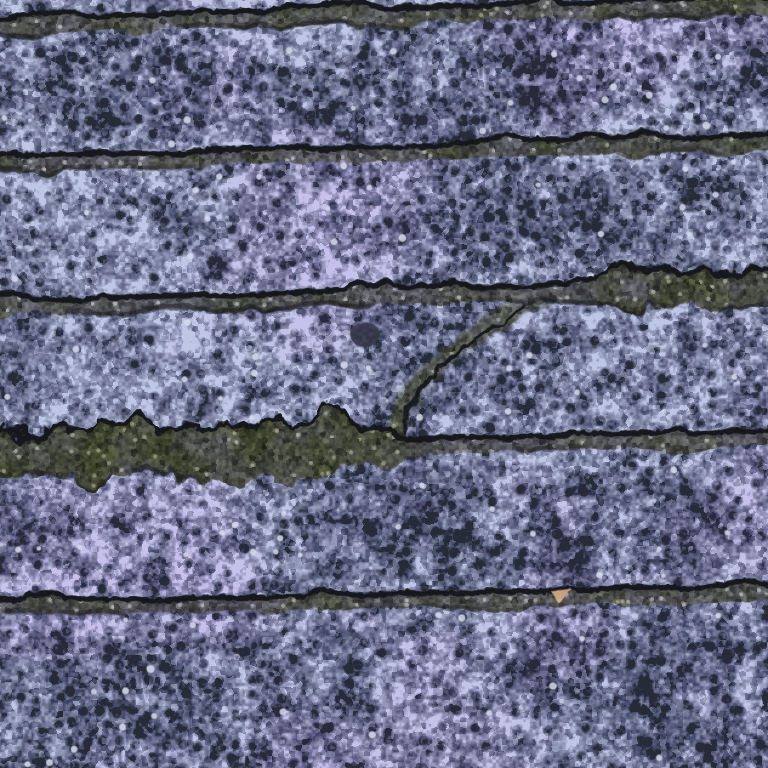
Reproduce this texture procedurally as a WebGL 2 fragment shader.

```glsl
#version 300 es
precision highp float;
// Weathered blue-grey concrete slats with ragged mossy joints and one diagonal crack.
uniform vec2 u_resolution;
out vec4 outColor;

const int JOINTS = 5;
const float FIRST_JOINT = 0.034;   // distance of the first joint below the top edge
const float JOINT_STEP = 0.175;    // spacing, growing by STEP_GROWTH toward the viewer
const float STEP_GROWTH = 0.0035;
const float JOINT_HALF = 0.0105;
const float SHADOW_HALF = 0.0032;
const float GRAIN_SCALE = 135.0;
const vec2 CRACK_START = vec2(0.520, 0.430);
const vec2 CRACK_SPAN = vec2(0.170, 0.178);
const vec2 PEBBLE_POS = vec2(0.475, 0.564);
const vec2 CHIP_POS = vec2(0.734, 0.228);

const vec3 PIT = vec3(0.15, 0.17, 0.22);
const vec3 STONE_DARK = vec3(0.29, 0.32, 0.44);
const vec3 STONE_MID = vec3(0.44, 0.46, 0.58);
const vec3 STONE_LIGHT = vec3(0.57, 0.60, 0.72);
const vec3 STONE_PALE = vec3(0.75, 0.78, 0.90);
const vec3 MORTAR = vec3(0.34, 0.34, 0.37);
const vec3 MOSS = vec3(0.24, 0.26, 0.17);
const vec3 SHADOW = vec3(0.07, 0.08, 0.10);
const vec3 CHIP = vec3(0.86, 0.70, 0.55);

vec2 hash2(vec2 p) {
  vec3 q = fract(p.xyx * vec3(0.1031, 0.1030, 0.0973));
  q += dot(q, q.yzx + 33.33);
  return fract((q.xx + q.yz) * q.zy);
}

float noise(vec2 p) {
  vec2 i = floor(p), f = fract(p);
  f = f * f * (3.0 - 2.0 * f);
  float low = mix(hash2(i).x, hash2(i + vec2(1, 0)).x, f.x);
  float high = mix(hash2(i + vec2(0, 1)).x, hash2(i + vec2(1, 1)).x, f.x);
  return mix(low, high, f.y);
}

float layered(vec2 p) {
  float sum = 0.0, amp = 0.5;
  for (int i = 0; i < 4; i++) {
    sum += amp * noise(p);
    p = mat2(1.6, 1.2, -1.2, 1.6) * p + 7.3;
    amp *= 0.5;
  }
  return sum / 0.9375;
}

// Nearest cell: x is the distance to its centre, y its random value.
vec2 cells(vec2 p) {
  vec2 base = floor(p), best = vec2(9.0, 0.0);
  for (int y = -1; y <= 1; y++)
    for (int x = -1; x <= 1; x++) {
      vec2 id = base + vec2(x, y);
      float d = length(id + 0.15 + 0.7 * hash2(id) - p);
      if (d < best.x) best = vec2(d, hash2(id + 57.0).y);
    }
  return best;
}

float below(float edge, float d, float soft) {
  return 1.0 - smoothstep(edge - soft, edge + soft, d);
}

vec3 stoneRamp(float v) {
  vec3 c = mix(PIT, STONE_DARK, smoothstep(0.02, 0.26, v));
  c = mix(c, STONE_MID, smoothstep(0.22, 0.48, v));
  c = mix(c, STONE_LIGHT, smoothstep(0.44, 0.67, v));
  return mix(c, STONE_PALE, smoothstep(0.64, 0.90, v));
}

void main() {
  vec2 p = gl_FragCoord.xy / u_resolution;
  float px = 1.0 / min(u_resolution.x, u_resolution.y);
  float soft = max(px, 0.0014);
  float rough = layered(p * 38.0) - 0.5;
  float broad = layered(p * 7.0 + 3.0);
  vec2 grain = cells(p * GRAIN_SCALE);
  float fine = noise(p * 230.0);

  // Joints: nearest signed gap, shadow under the upper slat, extra moss where wide
  float gap = 1.0, shadow = 0.0, mossy = 0.0;
  for (int i = 0; i < JOINTS; i++) {
    float k = float(i);
    float line = 1.0 - FIRST_JOINT - k * (JOINT_STEP + STEP_GROWTH * k) + (0.03 - 0.003 * k) * p.x;
    float d = p.y - line + 0.004 * (noise(vec2(p.x * 9.0, k * 5.0)) - 0.5);
    float wide = i == 3 ? below(0.515, p.x, 0.025) : i == 2 ? smoothstep(0.62, 0.82, p.x) * 0.55 : 0.0;
    float chips = max(0.0, layered(vec2(p.x * 17.0, k * 9.0 + sign(d) * 3.0)) - 0.50);
    float halfWidth = JOINT_HALF + wide * 0.017 + chips * (0.035 + 0.06 * wide);
    float s = abs(d) - halfWidth - rough * (0.010 + 0.025 * wide);
    gap = min(gap, s);
    float lip = below(SHADOW_HALF * (0.6 + fine), abs(s + 0.002), soft);
    shadow = max(shadow, lip * (d > 0.0 ? 0.95 : 0.55 * smoothstep(0.42, 0.58, broad)));
    mossy = max(mossy, wide * below(0.0, s, 0.006));
  }

  // Crack: curved break between two joints with a mossy, crumbled border
  float t = (p.y - CRACK_START.y) / CRACK_SPAN.y;
  float path = CRACK_START.x + CRACK_SPAN.x * pow(clamp(t, 0.0, 1.0), 1.8);
  float across = (p.x - path) * mix(1.0, 0.65, clamp(t, 0.0, 1.0)) + rough * 0.025;
  float along = smoothstep(-0.05, 0.05, t) * below(1.0, t, 0.05);
  float crumble = along * below(0.016 + 0.03 * (broad - 0.4), abs(across + 0.004), 0.007);
  float crack = along * below(0.0028 + 0.004 * rough, abs(across - 0.004), soft);
  mossy = max(mossy, crumble);

  // Stone: cellular grains over layered mottling, paler along worn edges
  float v = 0.50 + 0.42 * (grain.y - 0.5) + 0.45 * (fine - 0.5)
          + 0.75 * rough + 0.60 * (broad - 0.5) + 0.35 * (noise(p * 75.0) - 0.5);
  v += 0.10 * below(0.025, gap, 0.02) - 0.09 * smoothstep(0.35, 0.75, length(p - 0.5));
  vec2 pit = cells(p * 48.0 + 11.0);
  v -= 0.38 * step(0.62, pit.y) * below(0.20 + 0.18 * fine, pit.x, 0.10);
  vec3 color = stoneRamp(v);
  color *= mix(vec3(1.0), vec3(1.04, 0.97, 1.03), smoothstep(0.35, 0.7, layered(p * 4.0 + 20.0)));

  // Scattered pale grit and one embedded dark pebble
  vec2 grit = cells(p * 34.0 + 5.0);
  float gritMask = step(0.90, grit.y) * below(0.13, grit.x + 0.15 * rough, 34.0 * soft);
  color = mix(color, vec3(0.84, 0.86, 0.92), gritMask * 0.85);
  float pebble = length((p - PEBBLE_POS) * vec2(0.85, 1.0)) + rough * 0.008;
  color = mix(color, vec3(0.23, 0.23, 0.31) * (0.85 + 0.3 * fine), below(0.015, pebble, soft));

  // Mortar and moss fill the gaps
  float mossMix = clamp(0.25 + 0.45 * mossy + 1.6 * (layered(p * 24.0 + 40.0) - 0.5), 0.0, 0.95);
  vec3 fill = mix(MORTAR, MOSS, mossMix) * (0.45 + 0.55 * grain.y + 0.55 * fine);
  fill += 0.22 * step(0.93, grain.y) * below(0.35, grain.x, 0.15);
  color = mix(color, fill, max(below(0.0, gap, soft), crumble * 0.85));
  color = mix(color, SHADOW, max(shadow, crack * 0.9));

  // Dry chip resting in the lowest joint
  vec2 q = mat2(0.87, -0.5, 0.5, 0.87) * (p - CHIP_POS);
  float chip = max(abs(q.x) - 0.013, abs(q.y) - 0.006 + 0.25 * q.x) + rough * 0.008;
  color = mix(color, CHIP * (0.85 + 0.25 * fine), below(0.0, chip, soft));

  outColor = vec4(clamp(color, 0.0, 1.0), 1.0);
}
```
